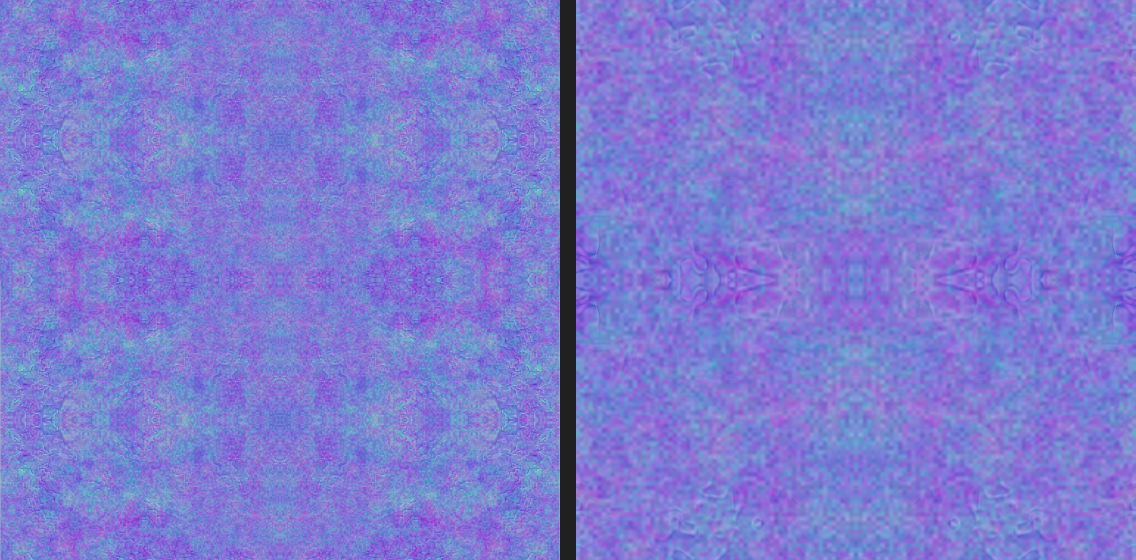
Left, the full canvas; right, a detail of the centre.
This texture map is drawn by a three.js fragment shader. Its source:

```glsl
// Mottled violet and cyan surface map, mirrored once across and twice up.
// The plane is folded into one cell, where warped noise gives a two-axis tilt;
// embossed wrinkles, a soft central column, broad stains and grain are added.
varying vec2 vUv;

const vec2 REPEATS = vec2(1.0, 2.0);         // mirrored pairs across and up
const vec2 FOLD_SHIFT = vec2(0.0, 0.5);      // puts a mirror axis at the center
const vec2 PATCH_SCALE = vec2(21.0, 25.0);   // coarsest mottling per canvas
const int OCTAVES = 5;
const float COARSE_GAIN = 0.64;
const float GAIN = 0.90;
const float WARP = 0.008;
const vec2 WRINKLE_SCALE = vec2(56.0, 78.0);
const vec2 LIGHT_STEP = vec2(0.0011, -0.0019);
const float WRINKLE_DEPTH = 0.42;
const float GRAIN_SCALE = 380.0;
const float GRAIN = 0.085;
const float COLUMN_HALF = 0.052;             // half width of the central column
const float BAND_PERIOD = 0.125;             // height of the column's bands
const float RING_RADIUS = 0.135;
const float STAIN_STRENGTH = 0.60;
const vec3 BASE = vec3(0.490, 0.495, 0.834);
const vec3 VIOLET_TO_CYAN = vec3(-0.050, 0.112, -0.018);
const vec3 BLUE_TO_PINK = vec3(0.066, 0.026, -0.006);
const vec3 PALE = vec3(0.68, 0.70, 0.84);

vec2 hash2(vec2 cell) {
  vec3 h = fract(vec3(cell.xyx) * vec3(0.1031, 0.1030, 0.0973));
  h += dot(h, h.yzx + 33.33);
  return fract((h.xx + h.yz) * h.zy);
}

// Two independent value noises, each from -1 to 1
vec2 noise2(vec2 p) {
  vec2 cell = floor(p);
  vec2 f = fract(p);
  f = f * f * (3.0 - 2.0 * f);
  vec2 low = mix(hash2(cell), hash2(cell + vec2(1.0, 0.0)), f.x);
  vec2 high = mix(hash2(cell + vec2(0.0, 1.0)), hash2(cell + 1.0), f.x);
  return mix(low, high, f.y) * 2.0 - 1.0;
}

vec2 mottling(vec2 p) {
  p += WARP * noise2(p * 40.0 + 61.0) + 0.4 * WARP * noise2(p * 110.0 + 17.0);
  vec2 q = p * PATCH_SCALE + 7.3;
  vec2 sum = vec2(0.0);
  float amplitude = COARSE_GAIN;
  for (int i = 0; i < OCTAVES; i++) {
    sum += amplitude * noise2(q);
    q = q * 2.03 + 19.7;
    amplitude *= GAIN;
  }
  return sum;
}

// Thin crests along the zero lines of a warped noise
float wrinkleHeight(vec2 p) {
  vec2 q = p * WRINKLE_SCALE + 0.7 * noise2(p * 120.0 + 5.0) + 43.0;
  float crest = 1.0 - abs(noise2(q).x);
  return pow(crest, 5.0);
}

float stain(vec2 p, vec2 center, vec2 radius) {
  vec2 d = (p - center) / radius;
  return STAIN_STRENGTH * exp(-dot(d, d));
}

void main() {
  // Fold into one cell: x from the central axis, y from a mirror row
  vec2 p = abs(fract(vUv * REPEATS + FOLD_SHIFT) - 0.5) / REPEATS;
  vec2 ragged = p + 0.010 * noise2(p * 45.0 + 29.0);

  // Mottled tilt: x runs violet to cyan, y runs blue to pink
  float column = 1.0 - smoothstep(COLUMN_HALF - 0.004, COLUMN_HALF + 0.004, p.x);
  float calm = mix(0.76, 1.06, smoothstep(0.04, 0.24, p.x));
  vec2 tilt = mix(mottling(p), mottling(p + vec2(3.7, 1.9)), column) * calm;

  // Alternating bands inside the column
  float band = cos(6.2832 * ragged.y / BAND_PERIOD);
  tilt += column * band * vec2(0.06, -0.20);

  // Faint violet ring and broad stains on the mirror rows
  float ring = (length(ragged) - RING_RADIUS) / 0.014;
  tilt += exp(-ring * ring) * vec2(-0.20, 0.08);
  tilt += stain(ragged, vec2(0.065, 0.0), vec2(0.022, 0.018)) * vec2(-0.8, 0.3);
  tilt += stain(ragged, vec2(0.255, 0.0), vec2(0.050, 0.040)) * vec2(-0.2, -0.7);
  tilt += stain(ragged, vec2(0.390, 0.0), vec2(0.025, 0.035)) * vec2(-0.6, 0.8);
  tilt += stain(ragged, vec2(0.150, 0.25), vec2(0.050, 0.025)) * vec2(0.8, 0.3);
  tilt += stain(ragged, vec2(0.0, 0.25), vec2(0.060, 0.030)) * vec2(-0.3, -0.5);

  // Wrinkles lit from one side, present only in places
  float relief = wrinkleHeight(p) - wrinkleHeight(p + LIGHT_STEP);
  float present = smoothstep(-0.2, 0.5, noise2(p * 22.0 + 83.0).y);
  relief *= WRINKLE_DEPTH * present * calm;

  vec3 color = BASE + VIOLET_TO_CYAN * tilt.x + BLUE_TO_PINK * tilt.y;
  color += relief * vec3(0.26, 0.32, 0.10);
  color.b -= 0.010 * dot(tilt, tilt);

  // Fine grain, folded with the surface
  vec2 grain = noise2(p * GRAIN_SCALE + 11.0);
  color += GRAIN * vec3(grain, 0.35 * (grain.x + grain.y));

  // Pale hairline on the side borders of the lower half
  float border = 1.0 - smoothstep(0.0008, 0.0030, 0.5 - p.x);
  float lower = 1.0 - smoothstep(0.495, 0.505, vUv.y);
  color = mix(color, PALE, 0.5 * border * lower);

  gl_FragColor = vec4(clamp(color, 0.0, 1.0), 1.0);
}
```
